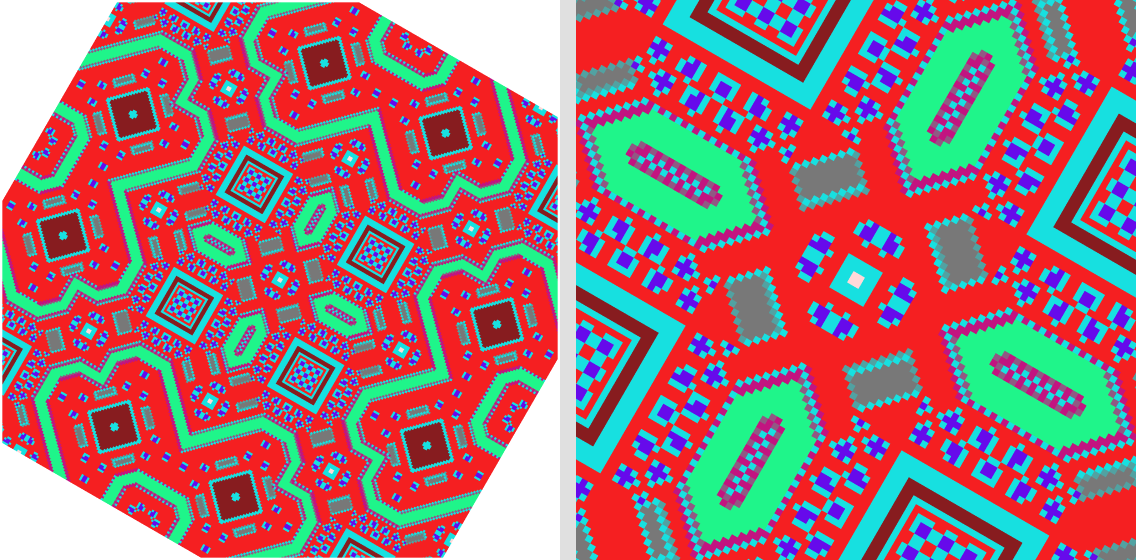
Left: the whole. Right: its middle third, enlarged.
A WebGL 1 fragment shader for this pattern:

```glsl
precision highp float;
// Tilted square of stepped carpet ornament: green bands, framed squares, bars and beads on red.
uniform vec2 u_resolution;

const vec3 RED = vec3(0.96, 0.12, 0.13);
const vec3 CYAN = vec3(0.09, 0.88, 0.88);
const vec3 GREEN = vec3(0.12, 0.96, 0.54);
const vec3 PURPLE = vec3(0.40, 0.04, 0.92);
const vec3 MAGENTA = vec3(0.76, 0.08, 0.50);
const vec3 BROWN = vec3(0.53, 0.11, 0.12);
const vec3 GREY = vec3(0.47);

float box(vec2 p, vec2 halfSize) {
  vec2 d = abs(p) - halfSize;
  return max(d.x, d.y);
}

// Larger component first: folds the plane about its diagonal.
vec2 sorted(vec2 p) {
  return vec2(max(p.x, p.y), min(p.x, p.y));
}

// Axes turned by 45 degrees, for a point already folded into one quadrant.
vec2 diagonal(vec2 p) {
  return vec2(p.x + p.y, abs(p.x - p.y)) * 0.7071;
}

vec3 bead(vec3 col, float dist) {
  col = mix(col, CYAN, step(dist, 0.031));
  return mix(col, PURPLE, step(dist, 0.019));
}

vec3 bar(vec3 col, float d, float checker) {
  col = mix(col, mix(CYAN, GREY, checker * 0.6), step(d, 0.0));
  return mix(col, GREY, step(d, -0.015));
}

// Green strip around d = 0, edged by a checkered thread on both sides.
vec3 band(vec3 col, float d, float halfWidth, float checker) {
  float e = abs(d) - halfWidth;
  col = mix(col, mix(CYAN, MAGENTA, checker), step(e, 0.026));
  col = mix(col, mix(MAGENTA, GREEN, checker * 0.3), step(e, 0.013));
  return mix(col, GREEN, step(e, 0.0));
}

vec3 framedSquare(vec3 col, vec2 cell) {
  float d = max(cell.x, cell.y);
  col = mix(col, CYAN, step(d, 0.2));
  col = mix(col, BROWN, step(d, 0.162));
  col = mix(col, CYAN, step(d, 0.132));
  col = mix(col, RED, step(d, 0.115));
  if (d < 0.1) col = bead(col, length(mod(cell + 0.0325, 0.065) - 0.0325));
  // Two staggered rows of beads along every side
  vec2 s = sorted(cell);
  if (s.y < 0.215) {
    col = bead(col, length(vec2(s.x - 0.26, mod(s.y + 0.045, 0.09) - 0.045)));
    col = bead(col, length(vec2(s.x - 0.322, mod(s.y, 0.09) - 0.045)));
  }
  return col;
}

vec3 brownDiamond(vec3 col, vec2 cell, float checker) {
  vec2 g = diagonal(cell), s = sorted(cell);
  col = mix(col, CYAN, step(g.x, 0.164));
  col = mix(col, BROWN, step(g.x, 0.142));
  col = mix(col, CYAN, step(g.x, 0.027));
  col = bar(col, box(g - vec2(0.25, 0.0), vec2(0.032, 0.078)), checker);
  col = bead(col, length(s - vec2(0.3, 0.07)));
  return bead(col, length(s - vec2(0.43, 0.0)));
}

vec3 ornament(vec2 p) {
  // Stepped grain: the design is drawn on a fine square mesh
  vec2 mesh = floor(p * 64.0);
  float checker = mod(mesh.x + mesh.y, 2.0);
  p = (mesh + 0.5) / 64.0;

  // Alternating 2x2 blocks, unit cells and the nodes between cells
  vec2 block = floor((p + 1.0) * 0.5);
  bool diamondBlock = mod(block.x + block.y, 2.0) > 0.5;
  vec2 q = sorted(abs(mod(p + 1.0, 2.0) - 1.0));
  vec2 cell = abs(fract(p) - 0.5);
  vec2 node = abs(fract(p + 0.5) - 0.5);
  vec2 nodeId = floor(p + 0.5);
  bool evenNode = mod(nodeId.x + nodeId.y, 2.0) < 0.5;
  vec2 g = diagonal(node), s = sorted(node);
  vec3 col = RED;

  if (diamondBlock) {
    col = brownDiamond(col, cell, checker);
  } else {
    col = framedSquare(col, cell);
    float bars = evenNode ? box(g - vec2(0.25, 0.0), vec2(0.055, 0.086))
                          : box(g - vec2(0.25, 0.09), vec2(0.076, 0.032));
    col = bar(col, bars, checker);
    // Long hexagon with a slit
    float hexagon = max(q.y - 0.125, (abs(q.x - 0.5) + q.y - 0.26) * 0.7071);
    col = band(col, hexagon + 0.058, 0.037, checker);
  }

  // Small square with four pairs of beads
  if (!diamondBlock || q.x > 0.5) {
    col = bead(col, length(s - vec2(0.115, 0.027)));
    col = mix(col, CYAN, step(s.x, 0.045));
    col = mix(col, vec3(1.0, 0.85, 0.85), step(s.x, 0.014));
  } else {
    col = bead(col, length(s - vec2(0.1, 0.05)));
  }

  // Notched outer loop and cut-corner inner loop around each diamond block
  vec2 b = diamondBlock ? q : sorted(vec2(2.0 - q.x, q.y));
  float loopEdge = max(max(b.x - 1.06, b.y - 0.75),
                       max(b.x - b.y - 0.66, b.x + b.y - 1.68) * 0.7071);
  col = band(col, loopEdge, 0.037, checker);
  float inner = max(b.x - 0.27, (b.x + b.y - 0.45) * 0.7071);
  return band(col, inner, 0.037, checker);
}

void main() {
  vec3 sum = vec3(0.0);
  for (int i = 0; i < 9; i++) {
    vec2 jitter = (vec2(mod(float(i), 3.0), floor(float(i) / 3.0)) - 1.0) / 3.0;
    vec2 uv = (gl_FragCoord.xy + jitter) / u_resolution - 0.5;
    vec2 v = vec2(uv.x, -uv.y) * 4.0;
    vec2 p = vec2(0.866 * v.x + 0.5 * v.y, 0.866 * v.y - 0.5 * v.x);
    // White ground; a hairline margin joins it across opposite canvas edges
    bool ground = max(abs(p.x), abs(p.y)) > 2.0 || max(abs(uv.x), abs(uv.y)) > 0.496;
    sum += ground ? vec3(1.0) : ornament(p);
  }
  gl_FragColor = vec4(sum / 9.0, 1.0);
}
```
